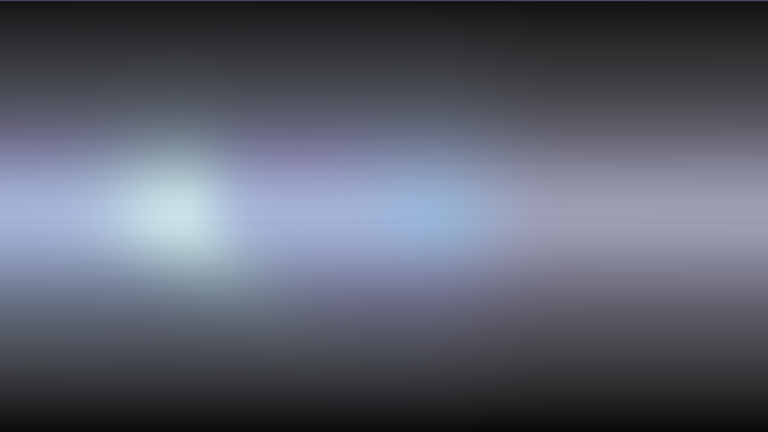
Write a WebGL 1 fragment shader that draws this background.

```glsl
precision highp float;
// A soft horizontal band of blue and lilac light with a pale glow, fading to black.

uniform vec2 u_resolution;

// Bell curve: 1 at zero, falling off over the given width.
float bell(float x, float width) {
  float t = x / width;
  return exp(-t * t);
}

// Vertical brightness: a bright core over a wider, darker dome.
float bandLight(float d) {
  float dome = 1.0 - 4.0 * d * d;
  float above = 0.10 + 0.43 * dome + 0.47 * bell(d, 0.18);
  float below = 0.06 + 0.60 * dome + 0.34 * bell(d, 0.16);
  return mix(below, above, smoothstep(-0.02, 0.02, d));
}

void main() {
  vec2 uv = gl_FragCoord.xy / u_resolution;
  float d = uv.y - 0.503;
  float light = bandLight(d);

  // Blue on the left turns to lilac grey on the right.
  vec3 tint = mix(vec3(0.64, 0.70, 0.84), vec3(0.615, 0.615, 0.705),
                  smoothstep(0.53, 0.74, uv.x));

  // Lilac haze over the upper left, the upper middle and the lower middle.
  float lilac = bell(uv.x - 0.01, 0.15) * bell(d - 0.20, 0.10)
              + bell(uv.x - 0.39, 0.10) * bell(d - 0.18, 0.12)
              + 0.8 * bell(uv.x - 0.52, 0.16) * bell(d + 0.24, 0.14);
  tint *= mix(vec3(1.0), vec3(1.04, 0.94, 1.0), lilac);

  // Clear blue patch near the middle.
  tint += vec3(-0.045, 0.015, 0.01) * bell(uv.x - 0.57, 0.08) * bell(d + 0.01, 0.10);

  // Pale green glow whose lower tail bends to the right.
  float low = min(d, 0.0);
  float side = uv.x - 0.235 - 1.4 * low * low;
  float glow = bell(side, side < 0.0 ? 0.095 : 0.06 + 0.15 * abs(low));
  tint += glow * (vec3(0.13, 0.13, 0.05) * bell(d, 0.16)
                + vec3(0.015, 0.06, 0.015) * bell(d, 0.32));

  // The darker parts lose their colour.
  float grey = dot(tint, vec3(0.3, 0.5, 0.2));
  vec3 color = light * mix(vec3(grey), tint, 0.3 + 0.7 * smoothstep(0.2, 0.75, light));

  // Faint horizontal streaks within the band.
  float streaks = sin(uv.y * 190.0 + sin(uv.x * 7.0)) + sin(uv.y * 317.0 + 1.3);
  color += 0.0025 * streaks * light;

  // Thin blue line along the top edge.
  color = mix(color, vec3(0.28, 0.29, 0.39), smoothstep(0.996, 0.9985, uv.y));

  gl_FragColor = vec4(color, 1.0);
}
```
